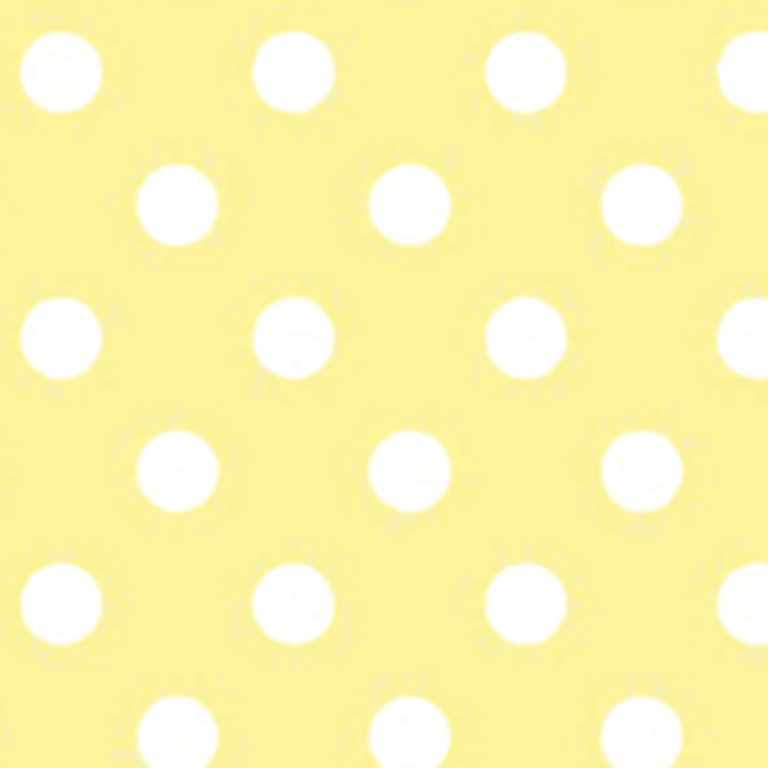
A Shadertoy shader for this pattern:

```glsl
// Staggered white polka dots on pale yellow, soft rimmed, with faint mottling around the dots.

const vec2  PITCH       = vec2(0.3024, 0.1732);  // dot spacing along a row, row spacing
const vec2  FIRST_DOT   = vec2(0.0798, 0.9060);  // centre of the upper left dot
const float DOT_RADIUS  = 0.0530;
const float EDGE_SOFT   = 0.0058;                // half width of the soft rim
const float EDGE_WOBBLE = 0.0016;                // slight unevenness of the rim
const float HALO_REACH  = 0.060;                 // how far mottling spreads from a dot
const float SPECK_SIZE  = 0.0125;
const float BLOCK_SIZE  = 0.0820;                // broad, barely visible tone patches
const vec3  YELLOW      = vec3(0.996, 0.957, 0.618);
const vec3  DEEP_YELLOW = vec3(0.985, 0.953, 0.592);
const vec3  PALE_SPECK  = vec3(0.975, 0.945, 0.690);
const vec3  DOT_WHITE   = vec3(0.995, 1.000, 0.995);
const vec3  DOT_TINT    = vec3(0.992, 0.996, 0.978);

// Integer hash of a lattice cell, 0 to 1
float hash(vec2 cell) {
    uvec2 q = uvec2(ivec2(cell)) * uvec2(1597u, 7919u);
    uint h = (q.x ^ q.y) * 74763u;
    h = (h ^ (h >> 15)) * 48271u;
    h = (h ^ (h >> 13)) * 69621u;
    return float((h ^ (h >> 16)) & 65535u) / 65535.0;
}

float valueNoise(vec2 p) {
    vec2 cell = floor(p);
    vec2 f = fract(p);
    f = f * f * (3.0 - 2.0 * f);
    float low  = mix(hash(cell), hash(cell + vec2(1, 0)), f.x);
    float high = mix(hash(cell + vec2(0, 1)), hash(cell + vec2(1, 1)), f.x);
    return mix(low, high, f.y);
}

// Signed distance to the dot of this row; odd rows shift by half a pitch
float dotDistance(vec2 p) {
    vec2 q = (p - FIRST_DOT) / PITCH;
    float row = floor(q.y + 0.5);
    q.x -= 0.5 * mod(row, 2.0);
    vec2 offset = (q - vec2(floor(q.x + 0.5), row)) * PITCH;
    return length(offset) - DOT_RADIUS;
}

void mainImage(out vec4 fragColor, in vec2 fragCoord) {
    vec2 p = fragCoord / iResolution.y;
    float d = dotDistance(p);

    // Ground: broad tone patches, then small specks that thin out away from the dots
    float tone = 0.3 * hash(floor(p / BLOCK_SIZE));
    float halo = 1.0 - smoothstep(0.3 * HALO_REACH, HALO_REACH, abs(d));
    float speck = valueNoise(p / (SPECK_SIZE * vec2(0.9, 1.3)));
    float grain = valueNoise(p / (SPECK_SIZE * vec2(1.1, 1.0)) + 37.0);
    vec3 color = mix(YELLOW, DEEP_YELLOW, tone);
    color = mix(color, DEEP_YELLOW, halo * smoothstep(0.40, 0.70, grain));
    color = mix(color, PALE_SPECK, 0.85 * halo * smoothstep(0.58, 0.88, speck));

    // Dots: nearly pure white, with a soft and slightly uneven rim
    vec3 dotColor = mix(DOT_WHITE, DOT_TINT, smoothstep(0.55, 0.95, grain));
    float rim = d + EDGE_WOBBLE * (grain - 0.5);
    float soft = max(EDGE_SOFT, 0.75 / iResolution.y);
    color = mix(dotColor, color, smoothstep(-soft, soft, rim));

    fragColor = vec4(color, 1.0);
}
```
